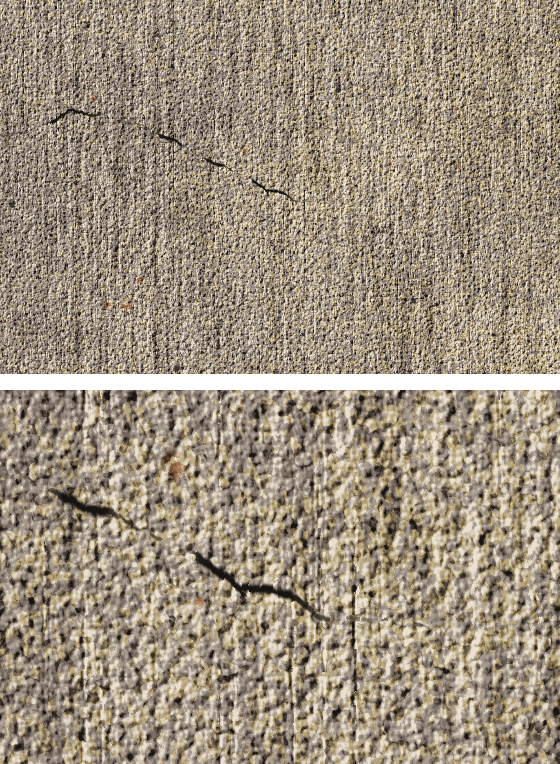
Top: the whole. Bottom: its middle third, enlarged.
Give the GLSL for this texture, as a Shadertoy shader.

```glsl
// Sunlit broom-finished concrete: vertical streaks, gritty relief, a thin crack and rust spots.

const vec3 SHADOW = vec3(0.25, 0.21, 0.18);
const vec3 GREY   = vec3(0.48, 0.43, 0.40);
const vec3 STONE  = vec3(0.65, 0.60, 0.55);
const vec3 OCHRE  = vec3(0.49, 0.42, 0.30);
const vec3 SAND   = vec3(0.73, 0.655, 0.48);
const vec3 PALE   = vec3(0.84, 0.80, 0.74);
const vec3 RUST   = vec3(0.55, 0.33, 0.16);

vec2 hash2(vec2 p) {
    vec3 q = fract(p.xyx * vec3(0.1031, 0.1030, 0.0973));
    q += dot(q, q.yzx + 33.33);
    return fract((q.xx + q.yz) * q.zy);
}

// Cellular noise: x = distance to the nearest point, y = random value of its cell
vec2 cellular(vec2 p) {
    vec2 cell = floor(p), local = p - cell;
    vec2 nearest = vec2(9.0, 0.0);
    for (int j = -1; j <= 1; j++)
    for (int i = -1; i <= 1; i++) {
        vec2 o = vec2(i, j);
        vec2 r = hash2(cell + o + 57.0);
        float d = length(o + r - local);
        if (d < nearest.x) nearest = vec2(d, fract(r.x * 7.3 + r.y * 13.7));
    }
    return nearest;
}

// Layered sines, roughly -1 to 1
float waves(vec2 p) {
    float sum = 0.0, amp = 0.5;
    for (int i = 0; i < 5; i++) {
        sum += amp * sin(p.x + 1.3 * sin(p.y)) * cos(p.y * 0.9 + 0.7);
        p = mat2(1.36, 1.02, -1.02, 1.36) * p + 2.1;
        amp *= 0.62;
    }
    return sum;
}

// Grains lit along the given offset
float emboss(vec2 p, vec2 scale, vec2 offset) {
    return cellular((p - offset) * scale).x - cellular((p + offset) * scale).x;
}

float line(float d, float halfWidth) {
    return 1.0 - smoothstep(halfWidth * 0.4, halfWidth * 1.6, abs(d));
}

// Straight broom grooves: a dark cut with a lit lip at its right
float grooves(vec2 p, float density, float amount) {
    float column = floor(p.x * density);
    vec2 r = hash2(vec2(column, density));
    float d = fract(p.x * density) - mix(0.2, 0.7, r.x);
    float fade = 0.55 + 0.45 * sin(p.y * (6.0 + 20.0 * r.x) + 40.0 * r.y);
    float strength = smoothstep(1.0 - amount, 1.0, r.y) * fade;
    float w = 0.0012 * density;
    return strength * (0.8 * line(d - 2.2 * w, w) - line(d, w));
}

// Crack coverage; uv spans 0 to 1 on both axes
float crack(vec2 uv, float rough) {
    float x = uv.x;
    float path = 0.64 + 0.06 * smoothstep(0.03, 0.13, x)
               - 0.245 * smoothstep(0.13, 0.60, x)
               + 0.18 * smoothstep(0.61, 0.88, x);
    path += 0.014 * waves(vec2(x * 30.0, 1.0)) + 0.006 * waves(vec2(x * 120.0, 2.0));
    path += 0.004 * rough;
    float opening = clamp(0.3 + 1.4 * sin(x * 52.0 + 2.0 * sin(x * 17.0)), 0.0, 1.0);
    float main = smoothstep(0.02, 0.05, x) * (1.0 - smoothstep(0.60, 0.63, x));
    float halfWidth = 0.0018 + 0.0022 * opening * main;
    float depth = mix(0.30, 0.6 + 0.4 * opening, main);
    float gaps = smoothstep(-0.6, -0.2, opening - 0.5 + 0.7 * rough);
    return line(uv.y - path, halfWidth) * depth * gaps * (1.0 - smoothstep(0.90, 0.96, x));
}

// Scattered ragged marks, kept in a share of the cells
float spots(vec2 p, float density, float share, float radius, float rough) {
    vec2 c = cellular(p * density);
    float size = radius * density * (0.4 + c.y / share);
    return step(c.y, share) * (1.0 - smoothstep(size * 0.3, size, c.x + rough * size));
}

// Concrete colour by brightness, grey or sandy
vec3 concrete(float tone, float warmth) {
    float t = clamp(tone, 0.21, 0.80);
    vec3 c = mix(SHADOW, mix(GREY, OCHRE, warmth), smoothstep(0.21, 0.43, t));
    c = mix(c, mix(STONE, SAND, warmth), smoothstep(0.43, 0.62, t));
    c = mix(c, PALE, smoothstep(0.64, 0.80, t));
    return c * clamp(tone, 0.08, 0.88) / t;
}

void mainImage(out vec4 fragColor, in vec2 fragCoord) {
    vec2 uv = fragCoord / iResolution.xy;
    vec2 p = fragCoord / iResolution.y;
    vec2 light = vec2(0.0013, -0.0011);

    // Ragged grit, warped so that the grains lose their round outlines
    vec2 g = p + 0.0028 * vec2(waves(p * 130.0), waves(p.yx * 110.0 + 8.0));
    vec2 grain = cellular(g * vec2(135.0, 105.0));
    vec2 speck = cellular(p * vec2(200.0, 165.0) + 31.0);
    float rough = grain.y - 0.5;
    float relief = emboss(g, vec2(92.0, 78.0), light);
    float tone = 0.60 + 0.12 * rough + 0.20 * (speck.y - 0.5);
    tone += 0.40 * relief + 0.30 * emboss(p + 3.7, vec2(205.0, 170.0), light);

    // Small cast shadows and crevices
    tone -= 0.20 * smoothstep(0.16, 0.30, -relief);
    tone -= 0.24 * smoothstep(0.60, 0.85, grain.x);

    // Broom streaks, interrupted by the grit
    float blotch = waves(p * 5.0);
    float streaky = 1.0 + 0.50 * waves(p * vec2(9.0, 3.0) + 5.0);
    float fine = cellular(p * vec2(130.0, 9.0) + 11.0).x - 0.45;
    float broad = cellular(p * vec2(48.0, 1.6) + 23.0).x - 0.45;
    tone -= streaky * (0.27 * fine + 0.20 * broad);
    vec2 worn = p + vec2(0.0026 * rough, 0.0);
    float leftward = 1.0 - smoothstep(0.0, 0.45, uv.x);
    float broken = smoothstep(0.10, 0.45, speck.y);
    tone += 0.25 * broken * grooves(worn, 57.0, 0.70 + 0.25 * leftward);
    tone += 0.20 * broken * grooves(worn + 7.0, 83.0, 0.65);
    tone += 0.035 * blotch - 0.03 * leftward;

    // Sandy tint by grain, a little stronger at the right
    float warmth = 0.43 + 0.30 * (speck.y - 0.5) + 0.50 * rough;
    warmth += 0.12 * blotch + 0.18 * (uv.x - 0.5);
    vec3 color = concrete(tone, smoothstep(0.42, 0.60, warmth));

    // Rust, pits and crack
    float rust = spots(p + 2.3, 8.0, 0.12, 0.013, rough);
    float pits = spots(p + 9.1, 15.0, 0.09, 0.007, rough);
    color = mix(color, RUST * (0.45 + tone), 0.65 * rust);
    color = mix(color, SHADOW * 0.6, 0.8 * pits);
    color = mix(color, SHADOW * 0.35, crack(uv, rough));

    fragColor = vec4(clamp(color, 0.0, 1.0), 1.0);
}
```
